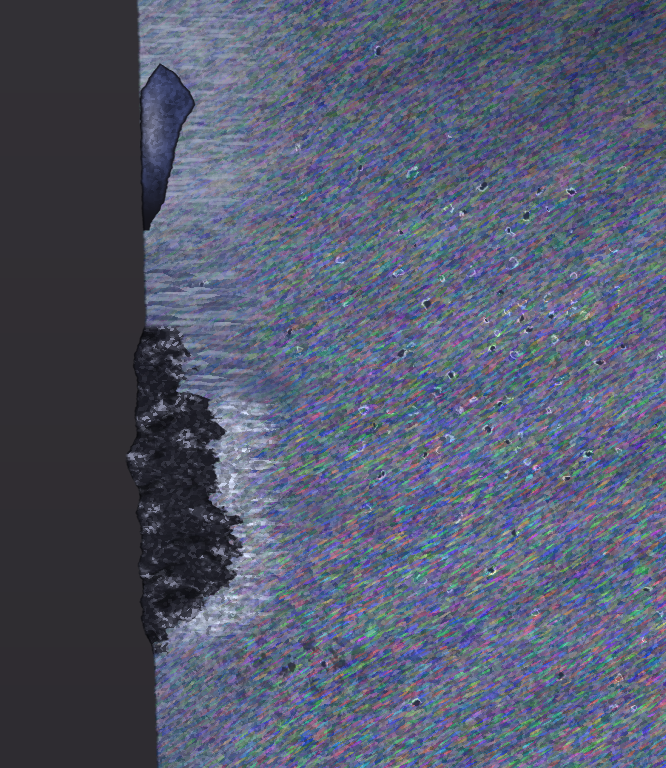
Give the GLSL for this texture, as a Shadertoy shader.

```glsl
#define GRAIN_ANGLE 0.54
#define GRAIN_SCALE vec2(62.0, 330.0)
#define GRAIN_CHROMA 0.20
#define GRAIN_LUMA 0.14
#define GLINT 0.17
#define STEEL vec3(0.365, 0.40, 0.505)
#define PALE vec3(0.67, 0.70, 0.78)
#define SHADE vec3(0.21, 0.24, 0.39)
#define BACKDROP vec3(0.19, 0.181, 0.20)
#define CHIP_DARK vec3(0.085, 0.085, 0.115)
#define CHIP_LIGHT vec3(0.52, 0.53, 0.62)

vec3 hash3(vec2 p) {
  vec3 q = fract(p.xyx * vec3(0.1031, 0.103, 0.0973));
  q += dot(q, q.yxz + 33.33);
  return fract((q.xxy + q.yzz) * q.zyx);
}

// Cellular noise: colour of the nearest cell, and its distance
vec4 cells(vec2 p) {
  vec2 base = floor(p), nearest = base;
  float best = 9.0;
  for (int k = 0; k < 9; k++) {
    vec2 cell = base + vec2(k % 3 - 1, k / 3 - 1);
    float d = length(cell + hash3(cell).xy - p);
    if (d < best) { best = d; nearest = cell; }
  }
  return vec4(hash3(nearest + 57.0), best);
}

float waves(vec2 p) {
  float sum = 0.0, amp = 0.5;
  for (int i = 0; i < 4; i++) {
    sum += amp * sin(p.x + 1.7 * sin(p.y)) * cos(p.y * 0.8 + sin(p.x * 0.7));
    p = mat2(1.5, 1.1, -1.1, 1.5) * p + 2.3;
    amp *= 0.55;
  }
  return sum;
}

float blob(vec2 p, vec2 center, vec2 radius) {
  vec2 d = (p - center) / radius;
  return exp(-dot(d, d));
}

float below(float edge, float soft, float v) {
  return 1.0 - smoothstep(edge - soft, edge + soft, v);
}

float band(float lo, float hi, float soft, float v) {
  return below(hi, soft, v) * (1.0 - below(lo, soft, v));
}

vec3 chroma(vec3 c) { return c - dot(c, vec3(0.333)); }

// Brushed steel with faintly iridescent slanted scratches
vec3 brushedSteel(vec2 p) {
  float c = cos(GRAIN_ANGLE), s = sin(GRAIN_ANGLE);
  vec2 r = mat2(c, -s, s, c) * p;
  r.y += 0.004 * sin(r.x * 11.0);
  vec4 scratch = cells(r * GRAIN_SCALE);
  vec4 fiber = cells(r * GRAIN_SCALE * vec2(1.7, 0.75) + 31.0);
  float right = smoothstep(0.18, 0.45, p.x);
  float lower = 1.0 - smoothstep(0.3, 0.85, p.y);
  vec3 hue = chroma(scratch.rgb) + 0.6 * chroma(fiber.rgb);
  vec3 col = STEEL + hue * GRAIN_CHROMA * (0.5 + 0.5 * right) * vec3(0.85, 0.8, 1.15);
  col += GRAIN_LUMA * (fiber.x - 0.5) + 0.13 * (cells(p * 270.0).x - 0.5);
  col += pow(scratch.rgb, vec3(7.0)) * below(0.55, 0.35, scratch.w) * GLINT * (0.4 + 1.1 * lower * right);
  col += 0.018 * sin(r.y * 43.0 + 2.0 * sin(r.x * 8.0)) + 0.035 * waves(r * vec2(14.0, 60.0));
  return col * (1.0 - 0.28 * blob(p, vec2(0.86, 1.0), vec2(0.42, 0.2)));
}

// Sparse pits with broken pale rims, and soot below the fracture
vec3 addPits(vec3 col, vec2 p) {
  vec4 pit = cells(p * 40.0 + 0.2 * waves(p * 150.0));
  float zone = blob(p, vec2(0.65, 0.56), vec2(0.24, 0.2)) + 0.4 * blob(p, vec2(0.84, 0.06), vec2(0.1));
  float present = step(1.0 - 0.5 * zone, pit.x);
  float size = 0.08 + 0.12 * pit.y;
  col += present * 0.3 * band(size, size + 0.09, 0.05, pit.w) * smoothstep(-0.1, 0.2, waves(p * 190.0));
  col = mix(col, SHADE * 0.6, present * below(size * 0.85, size * 0.35, pit.w) * step(0.65, pit.z) * 0.85);
  float soot = smoothstep(0.12, 0.45, waves(p * 120.0) + 0.3 * waves(p * 45.0));
  return mix(col, CHIP_DARK * 1.6, soot * 0.75 * blob(p, vec2(0.39, 0.135), vec2(0.09, 0.045)));
}

void mainImage(out vec4 fragColor, in vec2 fragCoord) {
  vec2 p = fragCoord / iResolution.y;
  float aa = 1.0 / iResolution.y;
  float jag = waves(p.yx * vec2(95.0, 45.0)), rough = waves(p * vec2(150.0, 210.0));
  vec4 streak = cells(p * vec2(22.0, 190.0) + vec2(0.0, jag * 0.5));
  vec4 rubble = cells(p * vec2(210.0, 250.0) + jag);
  float feather = below(0.5, 0.3, streak.w);
  vec3 col = addPits(brushedSteel(p), p);

  // Pale horizontal rub marks
  float reach = 0.06 * (streak.x - 0.5);
  float upperRub = below(0.335 + reach, 0.075, p.x) * smoothstep(0.62, 0.76, p.y);
  col = mix(col, PALE, upperRub * (0.24 + 0.5 * streak.y * feather + 0.15 * rough));
  float midRub = band(0.48, 0.66, 0.03, p.y) * below(0.33, 0.04, p.x);
  col = mix(col, mix(SHADE, PALE, streak.y), midRub * 0.45 * (0.4 + feather));
  float lowerRub = below(0.345 + reach - 0.05 * below(0.2, 0.04, p.y), 0.028, p.x) * band(0.165, 0.485, 0.025, p.y);
  vec3 polish = PALE * (0.72 + 0.5 * rubble.x + 0.35 * rough);
  col = mix(col, polish, lowerRub * clamp(0.45 + 0.6 * streak.z * feather + 0.3 * jag, 0.0, 1.0));
  float shadow = blob(p, vec2(0.355, 0.492), vec2(0.05, 0.022)) + 0.7 * blob(p, vec2(0.41, 0.335), vec2(0.05, 0.03));
  col = mix(col, SHADE, shadow * 0.5);

  // Large fracture full of broken facets
  float fractureX = 0.242 + 0.035 * smoothstep(0.492, 0.48, p.y) + 0.036 * smoothstep(0.375, 0.3, p.y)
    - 0.105 * smoothstep(0.27, 0.15, p.y) + 0.02 * jag + 0.012 * rough;
  float ridge = smoothstep(0.05, 0.55, waves(p * vec2(55.0, 75.0)) + 0.4 * rough);
  float sparkle = pow(rubble.y, 3.0) * (0.25 + 0.9 * ridge) + 0.22 * ridge;
  vec3 facet = mix(CHIP_DARK, CHIP_LIGHT, min(sparkle, 1.0)) * (1.0 - 0.45 * smoothstep(0.2, 0.5, -jag));
  col = mix(col, facet, 0.95 * below(fractureX, 0.004, p.x) * band(0.148, 0.575, 0.004, p.y));

  // Smooth upper chip, pointed at both ends
  float top = clamp((p.y - 0.863) / 0.056, 0.0, 1.0), tail = clamp((p.y - 0.7) / 0.163, 0.0, 1.0);
  float chipRight = mix(0.195, 0.251, tail + 0.08 * sin(tail * 6.28)) - 0.043 * top * top + 0.005 * jag;
  float chipLeft = 0.182 + max(p.y - 0.88, 0.0) * 0.667 + 0.002 * rough;
  float inside = min(min(chipRight - p.x, p.x - chipLeft), min(p.y - 0.7, 0.919 - p.y));
  vec3 chip = mix(SHADE, CHIP_LIGHT, 0.75 * blob(p, vec2(0.196, 0.835), vec2(0.017, 0.045)));
  chip *= 0.8 + 0.4 * waves(p * vec2(90.0, 40.0)) + 0.3 * rubble.x;
  chip = mix(CHIP_DARK, chip, smoothstep(0.0, 0.006, inside) * smoothstep(0.71, 0.79, p.y));
  col = mix(col, chip, smoothstep(-aa, aa, inside));

  // Plate outline with a dark rim, over the plain backdrop
  float edge = 0.204 - 0.026 * p.y + 0.0015 * waves(vec2(p.y * 160.0, 1.0));
  edge -= 0.014 * (band(0.165, 0.562, 0.022, p.y) * (1.0 + 0.35 * jag) + blob(p.yy, vec2(0.4), vec2(0.042)));
  col *= 0.5 + 0.5 * smoothstep(0.0, 0.004, p.x - edge);
  col = mix(BACKDROP * (0.95 + 0.09 * p.y), col, smoothstep(-aa, aa, p.x - edge));
  fragColor = vec4(clamp(col, 0.0, 1.0), 1.0);
}
```
